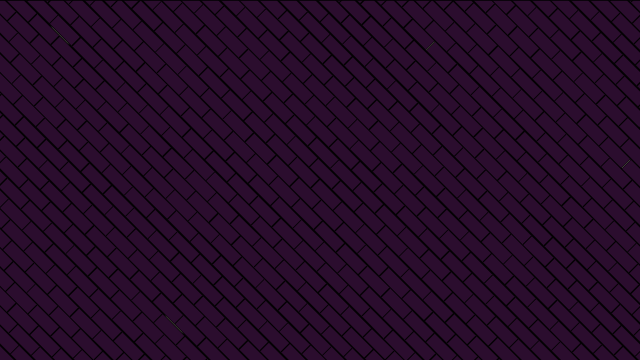
A Shadertoy shader for this pattern:

```glsl
#define BRICK vec2(0.0880, 0.0382)
#define ANCHOR vec2(0.6389, 0.5648)
#define BED_WIDTH 0.0044
#define JOINT_WIDTH 0.0033
#define WIDTH_WEAR 0.35
#define CHIP_WIDTH 0.0012
#define CHIP_RATE 0.006
#define BRICK_COLOR vec3(0.170, 0.050, 0.180)
#define MORTAR_COLOR vec3(0.012, 0.004, 0.013)
#define CHIP_COLOR vec3(0.36, 0.36, 0.31)

float hash(vec2 p) {
    vec3 q = fract(vec3(p.xyx) * 0.1031);
    q += dot(q, q.yzx + 33.33);
    return fract((q.x + q.y) * q.z);
}

// Smooth random value along one mortar line
float lineNoise(float t, float line) {
    float cell = floor(t);
    return mix(hash(vec2(cell, line)), hash(vec2(cell + 1.0, line)),
               smoothstep(0.0, 1.0, t - cell));
}

// Antialiased coverage of a stroke at distance d from its centre
float stroke(float d, float width, float pixel) {
    return clamp((0.5 * width - d) / pixel + 0.5, 0.0, 1.0);
}

float wornWidth(float width, float noise) {
    return width * (1.0 + WIDTH_WEAR * (2.0 * noise - 1.0));
}

void mainImage(out vec4 fragColor, in vec2 fragCoord) {
    float pixel = 1.0 / iResolution.y;
    vec2 p = fragCoord * pixel;

    // Brick axes: x runs down to the right, y runs up to the right
    vec2 q = p - ANCHOR;
    vec2 uv = vec2(q.x - q.y, q.x + q.y) * sqrt(0.5) / BRICK;

    // Running bond: every second course moves by half a brick
    float course = floor(uv.y + 0.5);
    float along = uv.x + 0.5 * mod(course, 2.0);
    float joint = floor(along + 0.5);
    float bed = floor(uv.y) + 0.5;
    float jointDist = abs(along - joint) * BRICK.x;
    float bedDist = abs(uv.y - bed) * BRICK.y;

    // Mortar with uneven widths
    float bedWidth = wornWidth(BED_WIDTH, lineNoise(uv.x * 0.6, bed + 90.0));
    float jointWidth = wornWidth(JOINT_WIDTH, hash(vec2(joint, course) + 40.0));
    float mortar = max(stroke(bedDist, bedWidth, pixel),
                       stroke(jointDist, jointWidth, pixel));

    // Rare pale slivers inside the mortar
    float jointChip = step(hash(vec2(joint, course) + 211.0), CHIP_RATE)
                    * stroke(jointDist, CHIP_WIDTH, pixel)
                    * smoothstep(0.48, 0.38, abs(uv.y - course));
    float bedChip = step(hash(vec2(floor(uv.x), bed) + 307.0), CHIP_RATE)
                  * stroke(bedDist, CHIP_WIDTH, pixel)
                  * smoothstep(0.45, 0.30, abs(fract(uv.x) - 0.5));

    vec3 color = mix(BRICK_COLOR, MORTAR_COLOR, mortar);
    color = mix(color, CHIP_COLOR, max(jointChip, bedChip));

    // Thin dark line along the top edge
    color = mix(color, MORTAR_COLOR, stroke(1.0 - p.y, BED_WIDTH, pixel));
    fragColor = vec4(color, 1.0);
}
```
